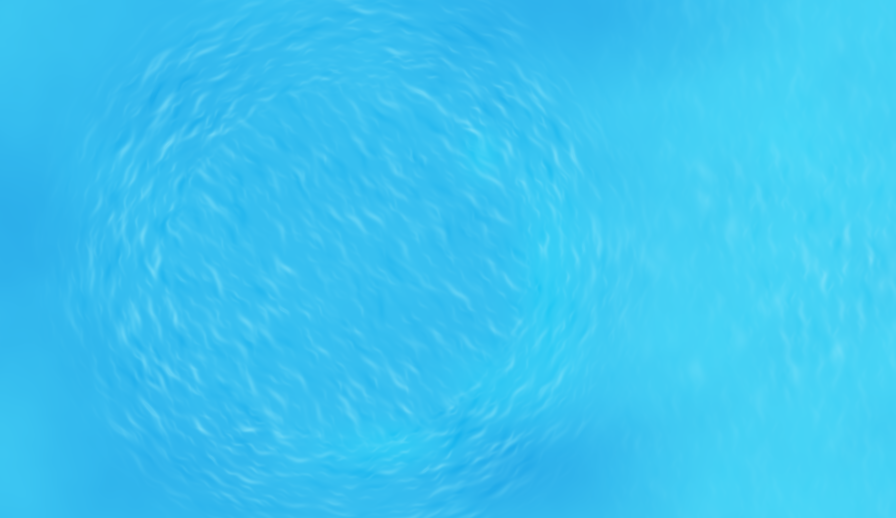
Reproduce this background procedurally as a Shadertoy shader.

```glsl
const float TAU = 6.2831853;
const vec3 DEEP = vec3(0.165, 0.675, 0.915);
const vec3 WATER = vec3(0.210, 0.748, 0.940);
const vec3 SHALLOW = vec3(0.272, 0.825, 0.960);
const vec3 CYAN = vec3(0.190, 0.830, 0.970);
const vec3 FOAM = vec3(0.530, 0.890, 0.980);

float hash(vec2 p) {
    vec3 q = fract(vec3(p.xyx) * 0.1031);
    q += dot(q, q.yzx + 33.33);
    return fract((q.x + q.y) * q.z);
}

// Soft elliptical falloff
float glow(vec2 p, vec2 center, vec2 size) {
    vec2 d = (p - center) / size;
    return exp(-dot(d, d));
}

vec2 rotate(vec2 p, float angle) {
    float c = cos(angle), s = sin(angle);
    return vec2(c * p.x + s * p.y, c * p.y - s * p.x);
}

// Slow undulation made of layered sines
float swell(vec2 p) {
    float sum = 0.0, amplitude = 0.5;
    for (int i = 0; i < 4; i++) {
        sum += amplitude * sin(p.x + 1.7 * sin(p.y)) * cos(p.y + sin(p.x * 0.7));
        p = rotate(p, 0.9) * 1.9 + 2.3;
        amplitude *= 0.55;
    }
    return sum;
}

// One jittered wavy fleck per cell; period wraps the x axis
float flecks(vec2 p, float period, vec2 size, float seed) {
    vec2 cell = floor(p);
    float sum = 0.0;
    for (int y = -1; y <= 1; y++) {
        for (int x = -1; x <= 1; x++) {
            vec2 id = cell + vec2(x, y);
            vec2 key = vec2(mod(id.x, period), id.y) + seed;
            float phase = hash(key + 41.7);
            vec2 d = p - id - vec2(hash(key), hash(key + 17.3));
            d.y += (phase - 0.5) * d.x + 0.12 * sin(d.x * 6.0 + phase * TAU);
            float strength = hash(key + 63.1);
            sum += strength * strength * glow(d, vec2(0.0), size);
        }
    }
    return min(sum, 1.0);
}

// Bright flecks at two scales with darker troughs between them
float ripples(vec2 p, float period, float seed) {
    float broad = flecks(p, period, vec2(0.42, 0.23), seed);
    float fine = flecks(p * vec2(2.0, 1.7), period * 2.0, vec2(0.42, 0.25), seed + 90.0);
    float trough = flecks(p + 0.5, period, vec2(0.45, 0.30), seed + 50.0);
    return broad + 0.5 * fine - 0.45 * trough;
}

// Broad gradients across the water
vec3 waterColor(vec2 p) {
    vec3 color = mix(WATER, SHALLOW, smoothstep(0.8, 1.45, p.x - 0.15 * (p.y - 0.5)));
    color = mix(color, SHALLOW, 0.5 * glow(p, vec2(0.05, 0.95), vec2(0.20, 0.16)));
    color = mix(color, SHALLOW, 0.45 * glow(p, vec2(0.02, 0.16), vec2(0.14, 0.18)));
    float depth = 0.8 * glow(p, vec2(0.0, 0.55), vec2(0.16, 0.22));
    depth += 0.8 * glow(p, vec2(1.10, 1.0), vec2(0.28, 0.13));
    depth += 0.6 * glow(p, vec2(0.28, 0.12), vec2(0.20, 0.20));
    depth += 0.8 * glow(p, vec2(1.02, 0.10), vec2(0.24, 0.15));
    depth += 0.4 * glow(p, vec2(0.30, 0.86), vec2(0.18, 0.16));
    return mix(color, DEEP, min(depth, 1.0));
}

void mainImage(out vec4 fragColor, in vec2 fragCoord) {
    vec2 p = fragCoord / iResolution.y;
    p.x += 0.5 * (1.73 - iResolution.x / iResolution.y);
    vec3 color = waterColor(p) + vec3(0.015, 0.02, 0.01) * swell(p * 9.0);

    // Round pool and the current circling it
    vec2 fromPool = p - vec2(0.675, 0.495);
    float radius = length(fromPool) + 0.012 * swell(p * 6.0);
    float inside = 1.0 - smoothstep(0.33, 0.37, radius);
    float ring = smoothstep(0.32, 0.36, radius) * (1.0 - smoothstep(0.42, 0.64, radius));
    color = mix(color, WATER, 0.5 * inside);

    // Cyan light along the rim
    float rim = 0.6 * glow(p, vec2(1.06, 0.44), vec2(0.07, 0.20));
    rim += 0.6 * glow(p, vec2(0.93, 0.70), vec2(0.04, 0.05));
    rim += 0.6 * glow(p, vec2(0.76, 0.14), vec2(0.13, 0.05));
    rim += 0.5 * glow(p, vec2(0.95, 0.25), vec2(0.09, 0.08));
    color = mix(color, CYAN, min(rim, 1.0));

    // Slanted flecks inside, curved flecks around
    vec2 slanted = rotate(p, -0.85) + 0.006 * swell(p * 14.0);
    float still = ripples(slanted / vec2(0.060, 0.025), 512.0, 3.0);
    float turn = atan(fromPool.y, fromPool.x) / TAU;
    float swirl = ripples(vec2(turn * 46.0, radius / 0.022), 46.0, 7.0);
    float patchy = 0.85 + 0.4 * swell(p * 7.0 + 4.0);
    float foam = patchy * (0.50 * still * inside + 0.68 * swirl * ring);

    // Upright flecks and soft spots on the right
    vec2 upright = rotate(p, 1.65);
    float farPatch = glow(p, vec2(1.60, 0.53), vec2(0.17, 0.20));
    float right = smoothstep(1.08, 1.28, p.x);
    float farFlecks = ripples(upright / vec2(0.055, 0.027), 512.0, 21.0);
    float spots = flecks(upright / vec2(0.10, 0.07), 512.0, vec2(0.24, 0.20), 35.0);
    foam += farFlecks * (0.50 * farPatch + 0.12 * right);
    foam += 0.5 * spots * right * (0.2 + 0.8 * glow(p, vec2(1.5, 0.5), vec2(0.35, 0.25)));
    color = mix(color, FOAM, clamp(foam, -0.4, 0.8));

    fragColor = vec4(clamp(color, 0.0, 1.0), 1.0);
}
```
